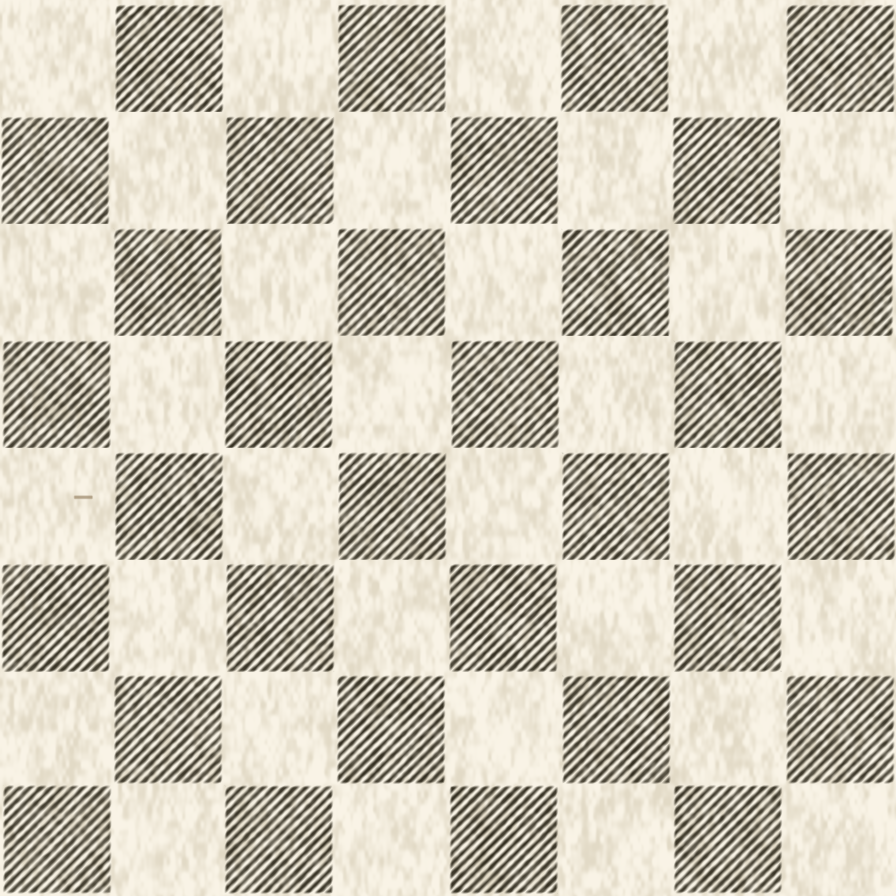
A Shadertoy shader for this pattern:

```glsl
// Eight by eight checkerboard of diagonally hatched ink squares on fibrous cream paper.

float hash(vec2 p) {
    return fract(sin(dot(p, vec2(127.1, 311.7))) * 43758.5453);
}

// Value noise that wraps after a whole number of lattice cells
float tileNoise(vec2 uv, vec2 period) {
    vec2 p = uv * period;
    vec2 i = floor(p);
    vec2 f = fract(p);
    f = f * f * (3.0 - 2.0 * f);
    float a = hash(mod(i, period));
    float b = hash(mod(i + vec2(1.0, 0.0), period));
    float c = hash(mod(i + vec2(0.0, 1.0), period));
    float d = hash(mod(i + 1.0, period));
    return mix(mix(a, b, f.x), mix(c, d, f.x), f.y);
}

// Cream paper with fine upright fibres and a few faint stains
vec3 paper(vec2 uv) {
    float fibre = 0.55 * tileNoise(uv, vec2(150.0, 52.0))
                + 0.45 * tileNoise(uv + 0.37, vec2(240.0, 120.0));
    float stain = tileNoise(uv, vec2(22.0, 18.0)) - 0.5;
    float shade = smoothstep(0.25, 0.95, fibre + 0.2 * stain);
    return mix(vec3(0.975, 0.953, 0.9), vec3(0.885, 0.853, 0.775), shade);
}

// Distance in canvas units to the hatch lines of one square, with rounded ends
float hatchDistance(vec2 uv, vec2 cell) {
    vec2 jitter = vec2(hash(cell + 3.1), hash(cell + 7.7)) - 0.5;
    vec2 center = vec2(0.499, 0.475 + 0.03 * exp(-cell.y)) + jitter * vec2(0.024, 0.006);
    vec2 p = fract(uv * 8.0) - center;
    vec2 edge = abs(p) - 0.472;
    float square = max(edge.x, edge.y) / 8.0;

    // Lines rise to the right and swell slightly at their ends
    float phase = 0.4 * (hash(cell + 11.3) - 0.5);
    float across = abs(fract((p.x - p.y) * 10.5 + phase) - 0.5);
    float wobble = tileNoise(uv, vec2(160.0)) - 0.5;
    float swell = 0.0003 * smoothstep(-0.006, -0.001, square);
    float line = across / (84.0 * sqrt(2.0)) - 0.0017 - 0.0011 * wobble - swell;

    vec2 corner = vec2(line, square) + 0.0016;
    return length(max(corner, 0.0)) + min(max(corner.x, corner.y), 0.0) - 0.0016;
}

void mainImage(out vec4 fragColor, in vec2 fragCoord) {
    vec2 uv = fragCoord / iResolution.xy;
    vec2 cell = mod(floor(uv * 8.0), 8.0);
    float soft = max(0.0016, 0.7 / iResolution.y);
    vec3 color = paper(uv);

    // Uneven printing ink on alternate squares
    float hatched = 1.0 - mod(cell.x + cell.y, 2.0);
    float ink = hatched * (1.0 - smoothstep(-soft, 1.5 * soft, hatchDistance(uv, cell)));
    float wear = tileNoise(uv, vec2(170.0)) * tileNoise(uv + 0.21, vec2(60.0));
    ink *= 1.0 - 0.35 * wear - 0.06 * hash(cell + 17.9);
    color = mix(color, vec3(0.2, 0.18, 0.125), ink);

    // Small brown scuff in one plain square
    vec2 scuff = abs(uv - vec2(0.093, 0.445)) - vec2(0.009, 0.0005);
    float mark = 1.0 - smoothstep(0.0, 0.0025, length(max(scuff, 0.0)));
    color = mix(color, vec3(0.6, 0.52, 0.4), 0.7 * mark);

    fragColor = vec4(color, 1.0);
}
```
